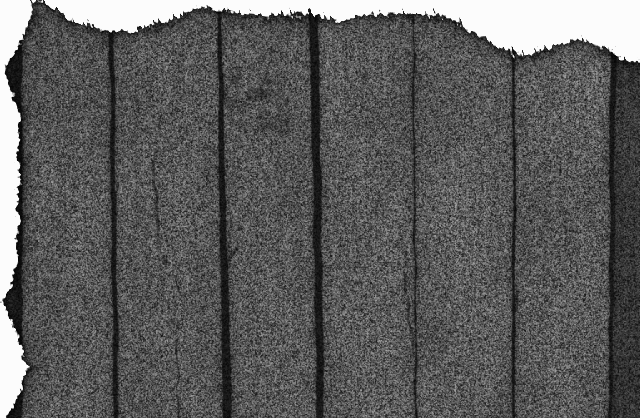
Give the GLSL for this texture, as a Shadertoy shader.

```glsl
// Seven grainy dark wooden boards with uneven gaps, cracks and a torn, burnt border on white.

float hash(vec2 p) {
    vec3 q = fract(p.xyx * 0.1031);
    q += dot(q, q.yzx + 33.33);
    return fract((q.x + q.y) * q.z);
}

float noise(vec2 p) {
    vec2 i = floor(p), f = fract(p);
    f = f * f * (3.0 - 2.0 * f);
    return mix(mix(hash(i), hash(i + vec2(1, 0)), f.x),
               mix(hash(i + vec2(0, 1)), hash(i + vec2(1, 1)), f.x), f.y);
}

float fbm(vec2 p) {
    float sum = 0.0, amp = 0.53;
    for (int i = 0; i < 4; i++) {
        sum += amp * noise(p);
        p = p * 2.03 + 17.3;
        amp *= 0.5;
    }
    return sum;
}

float bump(float x, float center, float width) {
    float t = (x - center) / width;
    return exp(-t * t);
}

float segment(vec2 p, vec2 a, vec2 b) {
    vec2 ab = b - a;
    return length(p - a - ab * clamp(dot(p - a, ab) / dot(ab, ab), 0.0, 1.0));
}

// Thin wavering crack whose strength breaks up along its length
float crack(vec2 p, vec2 a, vec2 b, float width) {
    p.x += (noise(vec2(p.y * 30.0, a.x * 50.0)) - 0.5) * 0.012;
    float broken = smoothstep(0.2, 0.6, noise(p * vec2(20, 45)));
    return (1.0 - smoothstep(width * 0.3, width + 0.002, segment(p, a, b))) * broken;
}

// Signed distance inward from the ragged top and left borders
float tornEdge(vec2 p) {
    float depth = 0.036 + 0.042 * bump(p.x, 0.28, 0.11) - 0.032 * bump(p.x, 0.095, 0.045)
                - 0.02 * bump(p.x, 0.49, 0.04) + 0.012 * bump(p.x, 0.83, 0.04)
                + 0.096 * smoothstep(1.03, 1.25, p.x) - 0.035 * bump(p.x, 1.385, 0.08)
                + 0.02 * smoothstep(1.4, 1.53, p.x);
    float inset = 0.044 - 0.032 * bump(p.y, 0.83, 0.05) + 0.036 * bump(p.y, 0.98, 0.06)
                - 0.035 * bump(p.y, 0.273, 0.05) + 0.02 * bump(p.y, 0.123, 0.05)
                - 0.026 * bump(p.y, 0.0, 0.03);
    float hairs = pow(noise(vec2(p.x * 230.0 + p.y * 70.0, p.y * 45.0)), 4.0) * 0.016;
    float rough = (fbm(p * 42.0) - 0.5) * 0.026 + (noise(p * 170.0) - 0.5) * 0.008;
    return min(1.0 - depth - p.y + hairs, p.x - inset + hairs * 0.3) + rough;
}

// Smeared knot on the third board
float knotStain(vec2 p) {
    vec2 q = p - vec2(0.595, 0.77);
    float area = 1.0 - smoothstep(0.45, 1.0, length(q * vec2(12.5, 10.0)));
    float stain = smoothstep(0.46, 0.68, fbm(p * vec2(30, 36))) * area * 0.75;
    float streaks = noise(vec2(p.x * 170.0 + p.y * 55.0, p.y * 12.0));
    float slash = 1.0 - smoothstep(0.004, 0.026, segment(p, vec2(0.644, 0.81), vec2(0.684, 0.69)));
    float blot = 1.0 - smoothstep(0.2, 1.0, length((p - vec2(0.64, 0.697)) * vec2(28, 48)));
    return max(stain, max(slash * smoothstep(0.2, 0.75, streaks), blot * 0.8) * 0.8);
}

void mainImage(out vec4 fragColor, in vec2 fragCoord) {
    vec2 p = fragCoord / iResolution.y;
    float pixel = 1.0 / iResolution.y;

    // Gaps: offset from even spacing, lean, half width at top and at bottom
    vec4 gaps[7] = vec4[7](
        vec4(0.0, 0.004, 0.008, 0.006), vec4(-0.014, 0.01, 0.005, 0.006),
        vec4(0.007, 0.018, 0.004, 0.011), vec4(-0.004, 0.016, 0.011, 0.008),
        vec4(-0.002, 0.004, 0.0015, 0.002), vec4(0.0, 0.001, 0.003, 0.0035),
        vec4(0.002, -0.007, 0.007, 0.004));
    float board = 0.0, gap = 0.0, shade = 0.0;
    for (int i = 0; i < 7; i++) {
        vec4 g = gaps[i];
        float k = float(i);
        float x = 0.044 + 0.237 * k + g.x + g.y * (1.0 - p.y);
        x += (noise(vec2(p.y * 14.0, k * 9.0)) - 0.5) * 0.005;
        float halfWidth = mix(g.w, g.z, p.y) + (noise(vec2(p.y * 80.0, k * 5.0)) - 0.5) * 0.002;
        float d = abs(p.x - x);
        board += step(x, p.x);
        gap = max(gap, 1.0 - smoothstep(halfWidth - pixel, halfWidth + pixel, d));
        shade = max(shade, exp(-max(d - halfWidth, 0.0) * 130.0));
    }

    // Board tone, lengthwise fibres and broad stains
    float tone = 0.335 + (hash(vec2(board, 3.0)) - 0.5) * 0.025;
    tone *= board > 6.5 ? 0.62 : board < 0.5 ? 0.35 : 1.0;
    tone += (noise(vec2(p.x * 150.0, p.y * 5.0 + board * 7.0)) - 0.5) * 0.04;
    tone += (fbm(p * vec2(9, 4)) - 0.5) * 0.09;
    tone *= 1.0 - 0.22 * shade;

    // Cracks, small knots and the large stain
    float wear = crack(p, vec2(0.368, 0.63), vec2(0.378, 0.4), 0.004);
    wear = max(wear, crack(p, vec2(0.38, 0.42), vec2(0.412, 0.34), 0.004));
    wear = max(wear, crack(p, vec2(0.424, 0.34), vec2(0.426, 0.0), 0.002));
    wear = max(wear, crack(p, vec2(0.965, 0.35), vec2(0.99, 0.15), 0.003));
    wear = max(wear, crack(p, vec2(1.235, 0.33), vec2(1.23, 0.2), 0.003));
    wear = max(wear, 1.0 - smoothstep(0.002, 0.006, segment(p, vec2(0.567, 0.405), vec2(0.545, 0.375))));
    wear = max(wear, 1.0 - smoothstep(0.001, 0.007, segment(p, vec2(1.445, 0.625), vec2(1.452, 0.612))));
    wear = max(wear, knotStain(p));
    tone = mix(tone, 0.13, wear * 0.75);
    tone = mix(tone, 0.09, gap);

    // Burnt rim, fine speckle and white surround
    float edge = tornEdge(p);
    tone *= 1.0 - 0.82 * exp(-max(edge, 0.0) * 75.0);
    vec2 speck = p * 334.0;
    tone *= 1.0 + (noise(speck) - 0.5) * 1.0 + (hash(floor(speck) + 71.0) - 0.5) * 0.55;
    tone = mix(0.99, tone, smoothstep(-0.0025, 0.0025, edge));
    fragColor = vec4(vec3(tone), 1.0);
}
```
